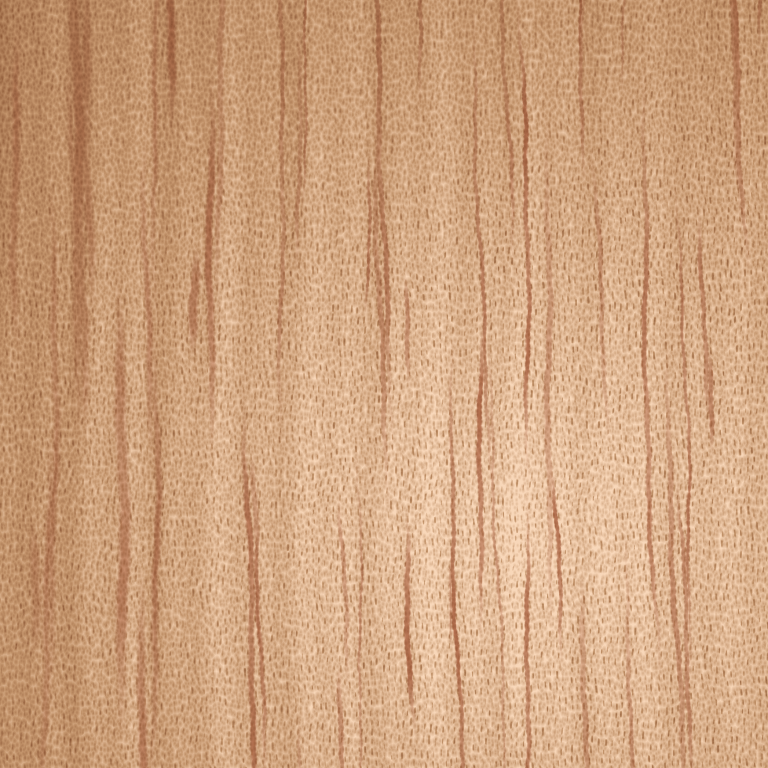
Give the GLSL for this texture, as a WebGL 2 fragment shader.

```glsl
#version 300 es
precision highp float;
// Planed hardwood: a warm board lit from the lower right, covered with rows
// of short dark pores and crossed by long, wandering reddish grain streaks.
// Pores are jittered cells, streaks a loop of tapered lines, grain is cellular.

uniform vec2 u_resolution;
out vec4 fragColor;

const vec3 DARK_WOOD = vec3(0.53, 0.32, 0.19);
const vec3 MID_WOOD = vec3(0.76, 0.575, 0.415);
const vec3 PALE_WOOD = vec3(0.94, 0.80, 0.675);
const vec3 STREAK_SHADE = vec3(0.47, 0.26, 0.16);
const vec3 STREAK_LIT = vec3(0.66, 0.37, 0.24);

const vec2 LIGHT_CENTRE = vec2(0.68, 0.30);
const float LIGHT_PEAK = 1.03;
const float LIGHT_FALLOFF = 0.64;

const vec2 PORE_GRID = vec2(122.0, 74.0);   // columns, rows
const vec2 PORE_HALF = vec2(0.13, 0.29);    // half size within a cell
const float PORE_DEPTH = 0.46;

const vec2 GRAIN_GRID = vec2(210.0, 150.0);
const float GRAIN_DEPTH = 0.36;

const int STREAKS = 58;
const float STREAK_OPACITY = 0.86;
const float STREAK_LEAN = 0.035;

float hash(vec2 p) {
    vec3 q = fract(p.xyx * 0.1031);
    q += dot(q, q.yzx + 33.33);
    return fract((q.x + q.y) * q.z);
}

// Distance to the nearest jittered cell point, centred near zero.
float cellGrain(vec2 p) {
    vec2 cell = floor(p);
    float nearest = 2.0;
    for (int y = -1; y <= 1; y++) {
        for (int x = -1; x <= 1; x++) {
            vec2 c = cell + vec2(x, y);
            vec2 point = c + vec2(hash(c), hash(c + 71.7));
            nearest = min(nearest, distance(p, point));
        }
    }
    return nearest - 0.46;
}

// Short vertical dashes in gently rippling rows.
float pores(vec2 uv, float blur) {
    vec2 p = uv * PORE_GRID;
    p.y += 0.35 * sin(uv.x * 38.0 + 3.0 * sin(uv.y * 9.0))
         + 0.22 * sin(uv.x * 91.0 - uv.y * 27.0);
    float row = floor(p.y);
    p.x += 5.0 * hash(vec2(row, 3.0)) + 0.2 * sin(uv.y * 60.0);
    vec2 cell = vec2(floor(p.x), row);
    vec2 jitter = vec2(hash(cell + 11.0), hash(cell + 29.0)) - 0.5;
    vec2 d = abs(fract(p) - 0.5 - jitter * vec2(0.38, 0.26));
    vec2 size = PORE_HALF * mix(0.7, 1.2, hash(cell + 47.0));
    vec2 soft = max(vec2(0.10, 0.12) + blur * 0.12, 0.6 * PORE_GRID / u_resolution);
    vec2 cover = 1.0 - smoothstep(size - soft, size + soft, d);
    return cover.x * cover.y * mix(0.3, 1.0, hash(cell + 83.0));
}

// Long tapered lines; those on the left are broader and softer.
float streaks(vec2 uv, float grain) {
    float result = 0.0;
    for (int i = 0; i < STREAKS; i++) {
        float id = float(i);
        float phase = 6.283 * hash(vec2(id, 1.0));
        float x = (id + 2.2 * hash(vec2(id, 2.0)) - 0.6) / float(STREAKS);
        float middle = mix(-0.05, 1.05, hash(vec2(id, 3.0)));
        float reach = mix(0.07, 0.44, pow(hash(vec2(id, 4.0)), 1.2));
        float sharp = smoothstep(0.05, 0.42, x);

        float path = x + STREAK_LEAN * x * (0.5 - uv.y)
                   + 0.0045 * sin(uv.y * 7.0 + phase)
                   + 0.0018 * sin(uv.y * 24.0 + phase * 2.3)
                   + 0.0007 * sin(uv.y * 83.0 + phase * 3.1);
        float taper = 1.0 - smoothstep(0.4, 1.0, abs(uv.y - middle) / reach);
        float width = mix(0.0010, 0.0034, hash(vec2(id, 5.0)))
                    * (0.35 + 0.65 * taper) * mix(2.0, 1.0, sharp);
        float soft = max(mix(0.0055, 0.0019, sharp), 0.7 / u_resolution.x);
        float off = abs(uv.x - path) + 0.0018 * grain;
        float line = 1.0 - smoothstep(width - soft * 0.6, width + soft, off);
        float strength = mix(0.5, 1.0, hash(vec2(id, 6.0))) * mix(0.68, 1.0, sharp);
        strength *= 0.84 + 0.16 * sin(uv.y * 19.0 + phase * 1.7);
        result = max(result, line * taper * strength);
    }
    return result;
}

void main() {
    vec2 uv = gl_FragCoord.xy / u_resolution;
    float grain = cellGrain(uv * GRAIN_GRID);
    float blur = clamp(0.9 * smoothstep(0.55, 1.0, uv.y) + 0.5 - uv.x, 0.0, 1.0);

    // Broad lighting, faint vertical bands and a darker left edge
    float light = LIGHT_PEAK - LIGHT_FALLOFF * length((uv - LIGHT_CENTRE) * vec2(0.9, 0.87));
    float bands = sin(uv.x * 47.0 + 0.8 * sin(uv.y * 4.0)) + sin(uv.x * 113.0 + sin(uv.y * 6.0));
    light += bands * mix(0.045, 0.018, uv.x);
    light -= 0.10 * (1.0 - smoothstep(0.0, 0.09, uv.x));

    // Wood surface
    float tone = light + GRAIN_DEPTH * grain;
    tone -= PORE_DEPTH * mix(1.0, 0.65, blur) * pores(uv, blur);
    tone = clamp(tone, -0.1, 1.08);
    vec3 colour = tone < 0.58 ? mix(DARK_WOOD, MID_WOOD, tone / 0.58)
                              : mix(MID_WOOD, PALE_WOOD, (tone - 0.58) / 0.42);

    // Reddish streaks over the surface
    vec3 streakColour = mix(STREAK_SHADE, STREAK_LIT, clamp(light + 0.5 * grain, 0.0, 1.0));
    colour = mix(colour, streakColour, STREAK_OPACITY * streaks(uv, grain));

    fragColor = vec4(clamp(colour, 0.0, 1.0), 1.0);
}
```
